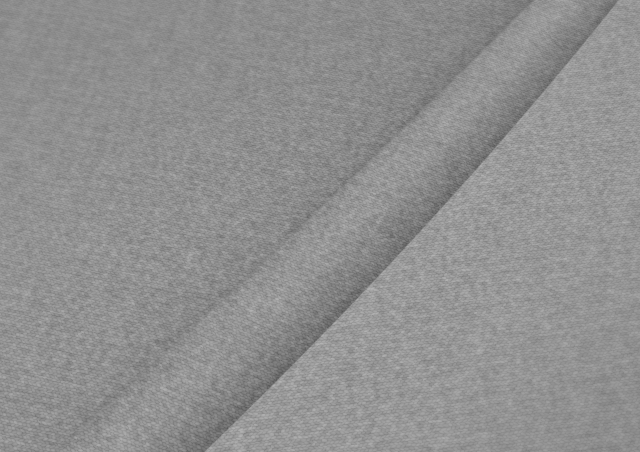
Write a Shadertoy shader that draws this texture.

```glsl
// Grey woven upholstery cloth with one long diagonal fold between two flat panels.
// Two bowed crease curves split the cloth; each part gets its own soft shading,
// and a perspective-warped stitch grid with gradient noise supplies the weave.

float hash(vec2 cell) {
    vec3 h = fract(cell.xyx * vec3(0.1031, 0.1030, 0.0973));
    h += dot(h, h.yzx + 33.33);
    return fract((h.x + h.y) * h.z);
}

vec2 gradientAt(vec2 cell) {
    float angle = 6.2832 * hash(cell);
    return vec2(cos(angle), sin(angle));
}

float gradientNoise(vec2 p) {
    vec2 i = floor(p), f = p - i;
    vec2 e = vec2(1.0, 0.0);
    vec2 u = f * f * f * (f * (f * 6.0 - 15.0) + 10.0);
    float low = mix(dot(gradientAt(i), f), dot(gradientAt(i + e.xy), f - e.xy), u.x);
    float high = mix(dot(gradientAt(i + e.yx), f - e.yx),
                     dot(gradientAt(i + e.xx), f - e.xx), u.x);
    return mix(low, high, u.y);
}

vec2 rotate(vec2 p, float angle) {
    float c = cos(angle), s = sin(angle);
    return vec2(c * p.x - s * p.y, s * p.x + c * p.y);
}

// Horizontal position of a crease at height y
float creaseX(float y, float start, float slope, float bow) {
    return start + slope * y + bow * y * (1.0 - y);
}

// Finer, flatter weave towards the far (upper) end
vec2 clothPlane(vec2 p, float angle) {
    vec2 plane = vec2((p.x - 0.7) * (1.0 + 0.25 * p.y), p.y + 0.25 * p.y * p.y);
    return rotate(plane, angle);
}

// Staggered yarn loops, slanting alternately from row to row
float stitches(vec2 plane, vec2 density) {
    vec2 g = plane * density;
    g += 0.45 * vec2(gradientNoise(g * 0.4), gradientNoise(g * 0.4 + 37.0));
    float row = floor(g.y);
    g.x += 0.5 * mod(row, 2.0);
    vec2 cell = floor(g);
    vec2 local = g - cell - 0.5;
    float slant = mix(-0.4, 0.4, mod(row, 2.0));
    local.y += slant * local.x;
    float loopShape = 1.0 - smoothstep(0.15, 0.65, length(local * vec2(0.9, 1.1)));
    return (loopShape - 0.5) * 0.75 + (hash(cell) - 0.5) * 0.6;
}

// Loops, fuzzy fibres and broad heathered streaks, centred on zero
float weave(vec2 plane, float focus) {
    vec2 density = vec2(95.0, 150.0);
    float pixelSpan = max(fwidth(plane.x) * density.x, fwidth(plane.y) * density.y);
    float visible = 1.0 - smoothstep(0.7, 1.6, pixelSpan);
    float loops = stitches(plane, density) * visible;
    float fuzz = gradientNoise(plane * vec2(70.0, 125.0) + 11.0);
    float streaks = gradientNoise(plane * vec2(16.0, 52.0) + 5.0);
    float columns = gradientNoise(plane * vec2(48.0, 9.0) + 71.0);
    return focus * (0.085 * loops + 0.085 * fuzz) + 0.035 * streaks + 0.026 * columns;
}

float leftPanelShade(vec2 p, float toCrease) {
    float base = 0.575 - 0.025 * smoothstep(0.4, 1.0, p.y);
    float broadShadow = 0.055 * exp(-toCrease / 0.13);
    float tightShadow = 0.035 * exp(-toCrease / 0.025);
    return base - (broadShadow + tightShadow) * mix(0.65, 1.0, p.y);
}

float foldShade(float across, float y) {
    float crown = smoothstep(-0.12, 0.28, across);
    float turn = smoothstep(0.35, 1.0, across);
    float creaseShadow = smoothstep(0.86, 1.0, across);
    return 0.535 + 0.05 * crown - 0.115 * turn - 0.04 * creaseShadow + 0.01 * y;
}

float rightPanelShade(vec2 p, float fromCrease) {
    float rim = 0.018 * exp(-fromCrease / 0.10);
    float falloff = 0.04 * smoothstep(0.35, 0.95, fromCrease);
    return 0.59 + rim - falloff - 0.015 * smoothstep(0.7, 1.0, p.y);
}

void mainImage(out vec4 fragColor, in vec2 fragCoord) {
    vec2 p = fragCoord / iResolution.y;
    float edge = 1.2 / iResolution.y;

    // Creases on either side of the fold
    float leftCrease = creaseX(p.y, 0.125, 1.056, 0.06);
    float rightCrease = creaseX(p.y, 0.452, 0.917, 0.12);
    float fromLeft = p.x - leftCrease;
    float fromRight = p.x - rightCrease;
    float across = fromLeft / (rightCrease - leftCrease);

    // Sharpest around the fold, softer far away
    float focus = mix(1.0, 0.55, smoothstep(0.25, 1.1, abs(fromLeft - 0.1)));
    focus *= mix(1.0, 0.7, smoothstep(0.55, 1.0, p.y));

    float left = leftPanelShade(p, max(-fromLeft, 0.0))
               + weave(clothPlane(p, 0.22), focus);
    float fold = foldShade(clamp(across, 0.0, 1.0), p.y)
               + weave(clothPlane(p, 0.42) + 3.0, focus);
    float right = rightPanelShade(p, max(fromRight, 0.0))
                + weave(clothPlane(p, -0.12) + 7.0, focus);

    // Layer the parts from left to right
    float grey = mix(left, fold, smoothstep(-2.5 * edge, 2.5 * edge, fromLeft));
    grey = mix(grey, right, smoothstep(-edge, edge, fromRight));
    fragColor = vec4(vec3(grey), 1.0);
}
```
